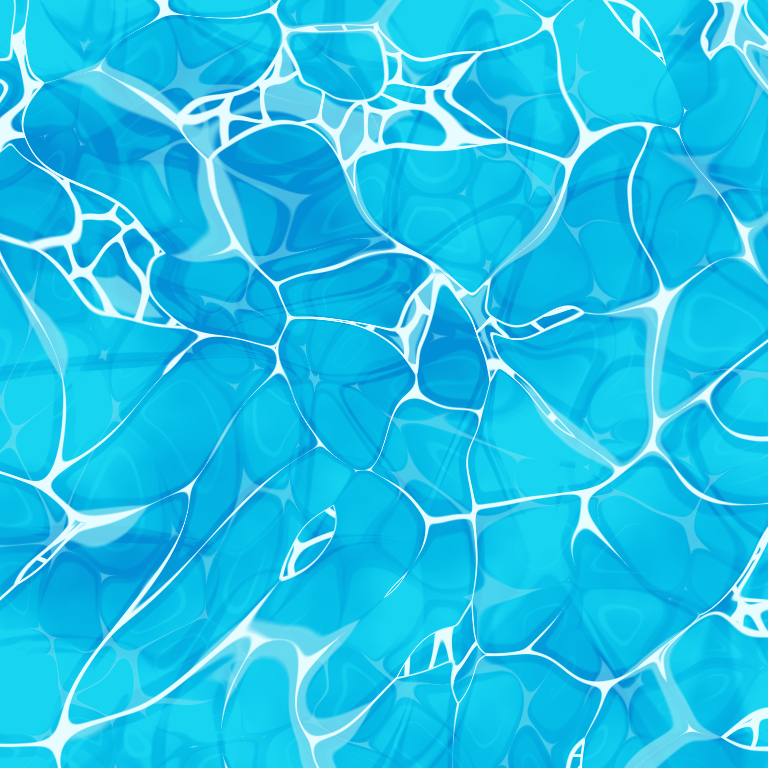
Write a Shadertoy shader that draws this texture.

```glsl
// Sunlit turquoise pool water: fine white caustic webs over layered translucent blues.

const vec3 DEEP  = vec3(0.01, 0.56, 0.835);
const vec3 MID   = vec3(0.01, 0.68, 0.88);
const vec3 AQUA  = vec3(0.02, 0.75, 0.91);
const vec3 LIGHT = vec3(0.09, 0.83, 0.945);
const vec3 PALE  = vec3(0.52, 0.89, 0.95);
const vec3 FOAM  = vec3(0.90, 0.99, 1.00);

vec2 hash2(vec2 p, float seed) {
    vec3 q = fract(p.xyx * vec3(0.1031, 0.1030, 0.0973) + seed * 0.137);
    q += dot(q, q.yzx + 33.33);
    return fract((q.xx + q.yz) * q.zy);
}

// Smooth value noise, two independent channels in 0..1
vec2 noise2(vec2 p, float seed) {
    vec2 i = floor(p), f = fract(p);
    vec2 u = f * f * f * (f * (f * 6.0 - 15.0) + 10.0);
    vec2 low  = mix(hash2(i, seed), hash2(i + vec2(1, 0), seed), u.x);
    vec2 high = mix(hash2(i + vec2(0, 1), seed), hash2(i + vec2(1, 1), seed), u.x);
    return mix(low, high, u.y);
}

float fbm(vec2 p, float seed) {
    float sum = 0.0, amp = 0.5;
    for (int i = 0; i < 5; i++) {
        sum += amp * noise2(p, seed).x;
        p = mat2(1.6, 1.2, -1.2, 1.6) * p + 7.3;
        amp *= 0.5;
    }
    return sum / 0.97;
}

// Bends straight cell walls into flowing curves
vec2 bend(vec2 p, float seed) {
    p += 1.3 * (noise2(p * 0.4, seed) - 0.5);
    return p + 0.5 * (noise2(p * 1.3, seed + 3.0) - 0.5);
}

// Voronoi web with rounded corners: x = distance to wall, y = random tint of the cell
vec2 web(vec2 p, float roundness, float seed) {
    vec2 cell = floor(p), f = fract(p);
    vec2 nearCell = vec2(0), nearVec = vec2(0);
    float best = 9.0;
    for (int y = -1; y <= 1; y++)
    for (int x = -1; x <= 1; x++) {
        vec2 g = vec2(x, y);
        vec2 r = g + 0.05 + 0.9 * hash2(cell + g, seed) - f;
        if (dot(r, r) < best) {
            best = dot(r, r);
            nearVec = r;
            nearCell = g;
        }
    }
    float sum = 0.0;
    for (int y = -2; y <= 2; y++)
    for (int x = -2; x <= 2; x++) {
        vec2 g = nearCell + vec2(x, y);
        vec2 r = g + 0.05 + 0.9 * hash2(cell + g, seed) - f;
        vec2 gap = r - nearVec;
        if (dot(gap, gap) > 0.0001)
            sum += exp(-dot(0.5 * (r + nearVec), normalize(gap)) / roundness);
    }
    float wall = -roundness * log(max(sum, 1e-30));
    return vec2(wall, hash2(cell + nearCell, seed + 5.0).x);
}

// Coverage of everything closer to a wall than the given width
float band(float wall, float width, float soft) {
    return 1.0 - smoothstep(width - soft, width + soft, wall);
}

// Cell tint centred on zero, fading out at the walls
float tint(vec2 w) {
    return (w.y - 0.5) * smoothstep(0.0, 0.025, w.x);
}

void mainImage(out vec4 fragColor, in vec2 fragCoord) {
    vec2 uv = fragCoord / iResolution.y;
    float px = 0.9 / iResolution.y;
    vec2 vary = noise2(uv * 9.0, 21.0);
    vec2 patches = noise2(uv * 7.0, 22.0);

    // Webs: main caustics, deep folds, faint ripples, small bubbles
    vec2 caustic = web(bend(uv * 6.2, 1.0), mix(0.015, 0.065, vary.y), 2.0);
    vec2 folds   = web(bend(uv * 4.6 + 11.0, 6.0), 0.06, 7.0);
    vec2 ripples = web(bend(uv * 9.0 + 23.0, 9.0), 0.07, 10.0);
    vec2 bubbles = web(bend(uv * 17.0 + 41.0, 13.0), 0.06, 14.0);

    // Watery tone: cloudy depth, overlapping cell tints, dark rims and contours
    float tone = 0.56 + 2.4 * (fbm(uv * 2.8 + 4.0, 17.0) - 0.5);
    tone += 0.40 * tint(caustic) + 0.40 * tint(folds) + 0.32 * tint(ripples);
    tone -= 0.30 * band(caustic.x, 0.14 * vary.x, 0.014);
    tone -= 0.30 * band(abs(folds.x - 0.03), 0.07 * (patches.x - 0.2), 0.010);
    tone -= 0.20 * band(ripples.x, 0.20 * (patches.y - 0.25), 0.018);
    tone += 0.16 * band(abs(ripples.x - 0.22), 0.05 * (vary.y - 0.3), 0.014);
    tone = clamp(tone, 0.0, 1.0) * 3.0;
    vec3 color = mix(DEEP, MID, clamp(tone, 0.0, 1.0));
    color = mix(color, AQUA, clamp(tone - 1.0, 0.0, 1.0));
    color = mix(color, LIGHT, clamp(tone - 2.0, 0.0, 1.0));

    // Milky veils beside the walls and a few thin pale ripples
    float veil = band(caustic.x, 0.40 * (patches.x - 0.62), 0.015);
    color = mix(color, PALE, 0.75 * veil);
    float wisp = band(ripples.x, mix(-0.07, 0.030, vary.x), 9.0 * px);
    color = mix(color, PALE, 0.5 * wisp);

    // Walls split into hollow loops where patches swell, crossed by bubble walls
    float swell = 0.55 * (patches.y - 0.60);
    float inside = band(caustic.x, swell, 6.2 * px);
    float rim = band(abs(caustic.x - swell), mix(0.004, 0.024, vary.y), 6.2 * px)
              * smoothstep(-0.02, 0.0, swell);
    float froth = inside * band(bubbles.x, 0.06, 17.0 * px);
    float line = band(caustic.x, mix(-0.014, 0.024, vary.x), 6.2 * px) * (1.0 - inside);
    color = mix(color, FOAM, max(line, max(rim, froth)));

    fragColor = vec4(color, 1.0);
}
```
